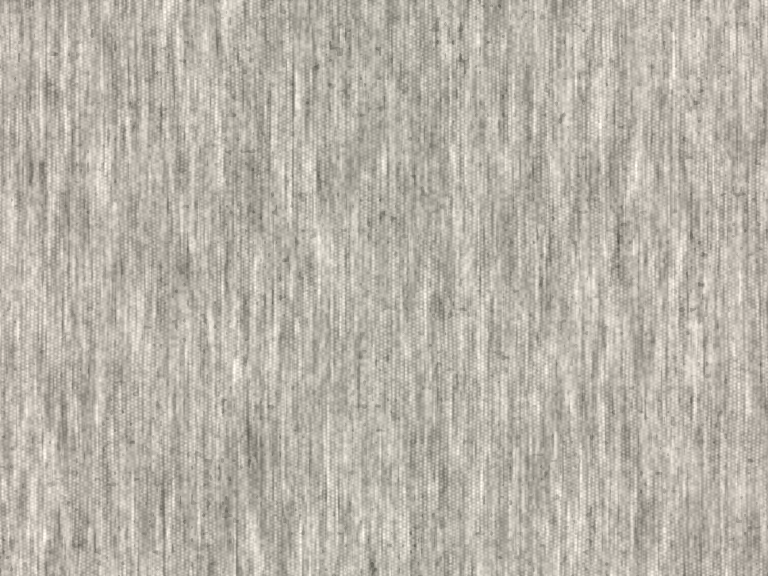
A WebGL 1 fragment shader for this texture:

```glsl
precision highp float;
uniform vec2 u_resolution;

const float PI = 3.14159265;
const vec3 LINEN = vec3(0.726, 0.705, 0.665);
const vec3 TONE_AXIS = vec3(1.0, 0.98, 0.97);
const vec3 WARM_TINT = vec3(0.012, -0.002, 0.003);
const vec2 WEAVE = vec2(142.0, 158.0); // threads per canvas height

float hash(vec2 p) {
  vec3 q = fract(vec3(p.xyx) * 0.1031);
  q += dot(q, q.yzx + 33.33);
  return fract((q.x + q.y) * q.z);
}

// Smooth value noise in the range -1 to 1
float noise(vec2 p) {
  vec2 cell = floor(p);
  vec2 f = fract(p);
  f = f * f * (3.0 - 2.0 * f);
  float low = mix(hash(cell), hash(cell + vec2(1.0, 0.0)), f.x);
  float high = mix(hash(cell + vec2(0.0, 1.0)), hash(cell + vec2(1.0, 1.0)), f.x);
  return 2.0 * mix(low, high, f.y) - 1.0;
}

// Vertical yarn streaks, from single threads to wide bands
float streaks(vec2 p) {
  float sum = 0.0;
  float amplitude = 0.098;
  vec2 scale = vec2(165.0, 13.0);
  for (int i = 0; i < 4; i++) {
    float offset = float(i) * 37.0;
    sum += amplitude * noise(p * scale + offset);
    amplitude *= 0.56;
    scale *= vec2(0.43, 0.75);
  }
  return sum;
}

// Staggered stitches separated by dark grooves
float weave(vec2 p) {
  vec2 wobble = vec2(noise(p * vec2(9.0, 6.0)), noise(p * vec2(14.0, 7.0) + 51.0));
  vec2 thread = p * WEAVE + 0.45 * wobble;
  float groove = cos(2.0 * PI * thread.x);
  float stitch = cos(PI * thread.x) * cos(2.0 * PI * thread.y);
  float wear = 0.8 + 0.5 * noise(p * vec2(60.0, 14.0) + 17.0);
  return wear * (0.036 * groove + 0.046 * stitch);
}

// Sparse marks where the noise rises above a threshold
float marks(vec2 p, vec2 scale, float threshold) {
  return smoothstep(threshold, threshold + 0.25, noise(p * scale + 83.0));
}

void main() {
  vec2 p = gl_FragCoord.xy / u_resolution.y;
  float aspect = u_resolution.x / u_resolution.y;

  // Yarn, weave and fibre grain
  float tone = streaks(p) + weave(p);
  tone += 0.080 * noise(p * vec2(230.0, 150.0) + 11.0);
  tone += 0.045 * noise(p * vec2(150.0, 55.0) + 61.0);
  tone += 0.018 * noise(p * vec2(5.0, 4.0) + 29.0);

  // Dark flecks, thin gaps and pale slubs
  float mottling = 0.7 + 0.4 * noise(p * vec2(14.0, 11.0) + 5.0);
  tone -= 0.14 * mottling * marks(p, vec2(150.0, 95.0), 0.58);
  tone -= 0.09 * marks(p + 3.0, vec2(175.0, 17.0), 0.56);
  tone += 0.09 * marks(p + 7.0, vec2(130.0, 14.0), 0.56);

  // Slight warmth toward the sides
  float side = abs(2.0 * p.x / aspect - 1.0);
  vec3 color = LINEN + tone * TONE_AXIS + WARM_TINT * (side - 0.5);
  gl_FragColor = vec4(clamp(color, 0.0, 1.0), 1.0);
}
```
